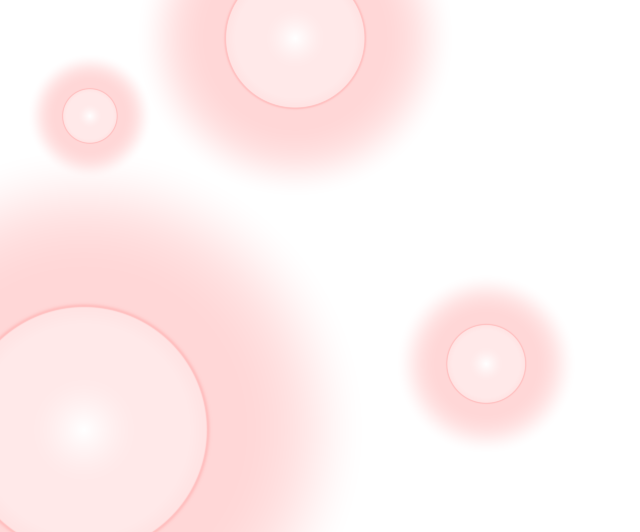
Reproduce this background procedurally as a WebGL 2 fragment shader.

```glsl
#version 300 es
precision highp float;
// Soft pink discs with bright cores, thin rims and wide fading halos on white.

#define HALO_REACH 2.31   // halo radius relative to the disc radius
#define HALO_PINK 0.158   // strength of the halo beside the disc
#define DISC_PINK 0.085   // strength of the flat disc fill
#define EDGE_PINK 0.022   // extra shade just inside the rim
#define RIM_PINK 0.10     // extra strength of the rim line
#define RIM_WIDTH 0.013   // rim falloff relative to the disc radius

uniform vec2 u_resolution;
out vec4 outColor;

// Centre x, centre y and radius, in units of the canvas height
const vec3 DISCS[4] = vec3[4](
  vec3(0.158, 0.192, 0.2320),
  vec3(0.555, 0.928, 0.1310),
  vec3(0.914, 0.316, 0.0740),
  vec3(0.169, 0.782, 0.0512)
);

// Fill rising from a white core, slightly deeper near the rim
float discPink(float d) {
  float core = 1.0 - pow(1.0 - clamp(d / 0.42, 0.0, 1.0), 1.5);
  return DISC_PINK * core + EDGE_PINK * smoothstep(0.82, 1.0, d);
}

// Flat glow beside the disc that fades out to nothing
float haloPink(float d) {
  float shoulder = 1.0 - 0.22 * smoothstep(1.2, 1.66, d);
  float fade = 1.0 - smoothstep(1.35, HALO_REACH, d);
  return HALO_PINK * mix(fade, shoulder * (1.0 - smoothstep(1.55, HALO_REACH, d)), 0.5);
}

// Thin line on the disc edge, softer on its outer side
float rimPink(float d, float pixel) {
  float side = d > 1.0 ? 1.6 : 0.6;
  float width = max(RIM_WIDTH * side, 0.7 * pixel);
  float offset = (d - 1.0) / width;
  return RIM_PINK * exp(-offset * offset);
}

void main() {
  vec2 p = gl_FragCoord.xy / u_resolution.y;
  float light = 1.0;

  for (int i = 0; i < 4; i++) {
    vec3 disc = DISCS[i];
    float d = length(p - disc.xy) / disc.z;
    float pixel = 1.0 / (u_resolution.y * disc.z);
    float outside = smoothstep(1.0 - pixel, 1.0 + pixel, d);
    float pink = mix(discPink(d), haloPink(d), outside) + rimPink(d, pixel);
    light *= 1.0 - pink;
  }

  outColor = vec4(1.0, light, light, 1.0);
}
```
